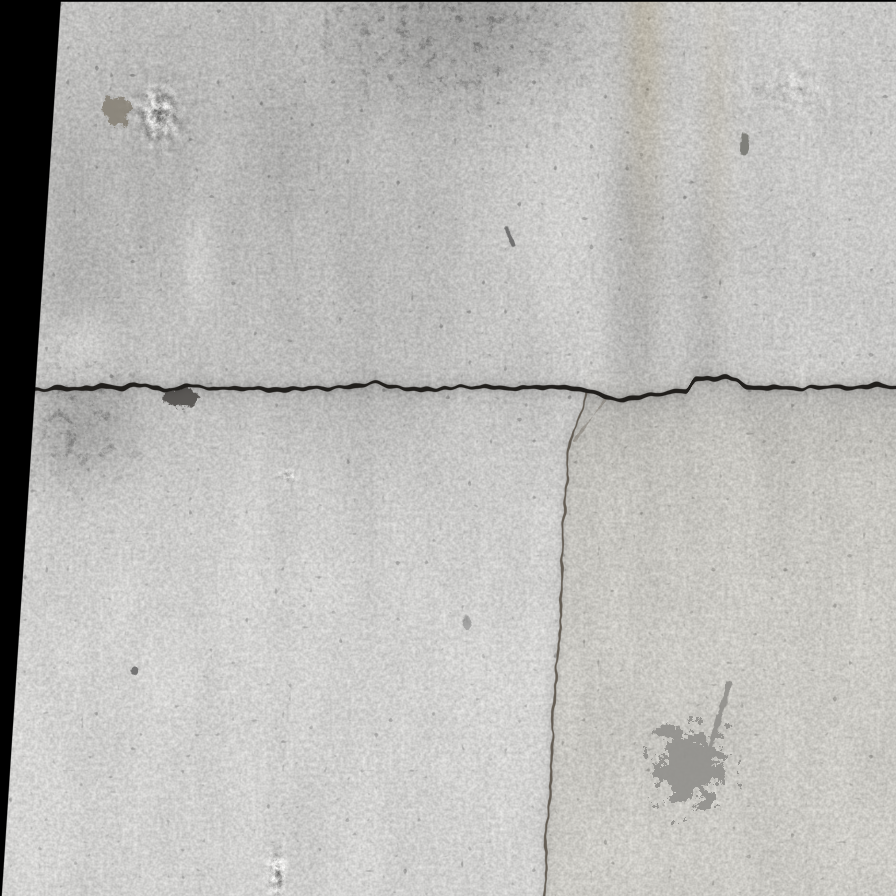
Write a WebGL 1 fragment shader that draws this texture.

```glsl
precision highp float;
// Weathered concrete wall with a dark slanted margin and two cracks.
// Broad tone comes from soft elliptical stains and stretched gradient noise;
// cracks are noisy curves, and chips are ellipses with ragged rims.
uniform vec2 u_resolution;

vec2 gradientAt(vec2 cell) {
  vec3 h = fract(vec3(cell.xyx) * vec3(0.1031, 0.1030, 0.0973));
  h += dot(h, h.yzx + 33.33);
  float angle = 6.2832 * fract((h.x + h.y) * h.z);
  return vec2(cos(angle), sin(angle));
}

float noise(vec2 p) {
  vec2 i = floor(p), f = fract(p);
  vec2 w = f * f * f * (f * (f * 6.0 - 15.0) + 10.0);
  vec2 e = vec2(0.0, 1.0);
  float a = dot(gradientAt(i), f);
  float b = dot(gradientAt(i + e.yx), f - e.yx);
  float c = dot(gradientAt(i + e.xy), f - e.xy);
  float d = dot(gradientAt(i + e.yy), f - e.yy);
  return mix(mix(a, b, w.x), mix(c, d, w.x), w.y);
}

float fbm(vec2 p) {
  float sum = 0.0, amp = 0.6;
  for (int i = 0; i < 5; i++) {
    sum += amp * noise(p);
    p = p * 2.03 + 17.3;
    amp *= 0.6;
  }
  return sum;
}

// Soft elliptical stain, 1 at its centre.
float stain(vec2 p, vec2 centre, vec2 radius) {
  vec2 q = (p - centre) / radius;
  return exp(-dot(q, q));
}

// Ellipse with a rim broken up by the value rough.
float chip(vec2 p, vec2 centre, vec2 radius, float rough, float px) {
  float d = (length((p - centre) / radius) - 1.0 + rough) * min(radius.x, radius.y);
  return 1.0 - smoothstep(-px, px, d);
}

float segment(vec2 p, vec2 a, vec2 b) {
  vec2 d = b - a;
  return length(p - a - d * clamp(dot(p - a, d) / dot(d, d), 0.0, 1.0));
}

float stroke(float d, float halfWidth, float px) {
  return 1.0 - smoothstep(halfWidth - px, halfWidth + px, d);
}

float bump(float x, float centre, float width) {
  float t = (x - centre) / width;
  return exp(-t * t);
}

float crackHeight(float x) {
  float y = 0.567 + 0.006 * bump(x, 0.417, 0.012) + 0.004 * bump(x, 0.16, 0.014);
  y -= 0.011 * bump(x, 0.70, 0.05);
  y += 0.011 * smoothstep(0.765, 0.777, x) * (1.0 - smoothstep(0.81, 0.835, x));
  return y + 0.005 * noise(vec2(x * 24.0, 3.3)) + 0.004 * noise(vec2(x * 75.0, 8.6));
}

float seamX(float y) {
  float x = 0.607 + 0.056 * y + 0.014 * smoothstep(0.49, 0.565, y);
  return x + 0.004 * noise(vec2(y * 26.0, 5.4)) + 0.002 * noise(vec2(y * 95.0, 1.7));
}

// Broad grey level of the wall; drop is the height above the long crack.
float wallTone(vec2 p, float drop, float seam) {
  float upper = smoothstep(-0.005, 0.005, drop);
  float tone = mix(0.815, 0.765, upper);
  tone -= 0.055 * stain(p, vec2(0.30, 0.82), vec2(0.25, 0.22));
  tone -= 0.13 * stain(p, vec2(0.52, 0.98), vec2(0.13, 0.09));
  tone -= 0.05 * stain(p, vec2(0.09, 0.76), vec2(0.05, 0.16));
  tone += 0.05 * upper * stain(p, vec2(0.62, 0.76), vec2(0.07, 0.20));
  tone += 0.03 * upper * stain(p, vec2(0.90, 0.82), vec2(0.14, 0.25));
  tone -= 0.07 * upper * stain(p, vec2(0.705, 0.70), vec2(0.025, 0.22));
  tone -= 0.06 * upper * stain(p, vec2(0.785, 0.66), vec2(0.020, 0.15));
  tone += 0.09 * stain(p, vec2(0.222, 0.71), vec2(0.020, 0.06));
  tone += 0.07 * stain(p, vec2(0.09, 0.62), vec2(0.035, 0.03));
  float below = (1.0 - upper) * exp(min(drop, 0.0) * 13.0);
  tone -= below * (0.055 + 0.05 * bump(p.x, 0.41, 0.08) + 0.04 * seam);
  tone -= 0.14 * (1.0 - upper) * stain(p, vec2(0.09, 0.52), vec2(0.055, 0.07));
  tone -= 0.022 * seam * (1.0 - upper);
  return tone + 0.05 * fbm(p * vec2(16.0, 3.0)) + 0.035 * fbm(p * 9.0 + 4.0);
}

void main() {
  vec2 p = gl_FragCoord.xy / u_resolution;
  float px = 0.8 / min(u_resolution.x, u_resolution.y);
  float drop = p.y - crackHeight(p.x);
  float side = p.x - seamX(p.y);
  float seam = smoothstep(-0.002, 0.004, side);
  float rough = fbm(p * 55.0);

  // Stained plaster, fine grain and small pits
  float tone = wallTone(p, drop, seam);
  float dirt = stain(p, vec2(0.50, 0.96), vec2(0.18, 0.10)) + stain(p, vec2(0.09, 0.53), vec2(0.07, 0.09));
  tone -= 0.16 * dirt * smoothstep(0.05, 0.45, fbm(p * 70.0 + 9.0));
  tone += 0.085 * noise(p * 235.0) + 0.06 * noise(p * 410.0 + 7.0) + 0.04 * noise(p * 110.0);
  tone -= 0.16 * smoothstep(0.40, 0.62, noise(p * 125.0 + 31.0));
  vec3 color = tone * vec3(1.002, 1.0, 0.992);
  float rust = stain(p, vec2(0.72, 0.96), vec2(0.022, 0.20)) + 0.5 * stain(p, vec2(0.80, 0.88), vec2(0.018, 0.18));
  color -= vec3(0.0, 0.018, 0.06) * rust;
  color -= vec3(0.0, 0.004, 0.018) * seam * (1.0 - smoothstep(0.5, 0.62, p.y));

  // Worn patch with its slanted tail, then scattered chips
  float worn = chip(p, vec2(0.768, 0.145), vec2(0.037, 0.040), rough * 1.7, px);
  worn = max(worn, chip(p, vec2(0.748, 0.182), vec2(0.020, 0.013), 0.35 + rough * 2.2, px));
  worn = max(worn, stroke(segment(p, vec2(0.792, 0.165), vec2(0.814, 0.237)) + 0.005 * rough, 0.0028, px));
  color = mix(color, vec3(0.57, 0.565, 0.55), worn * 0.92);
  color = mix(color, vec3(0.36, 0.35, 0.34), chip(p, vec2(0.203, 0.556), vec2(0.021, 0.010), rough, px));
  color = mix(color, vec3(0.55, 0.53, 0.49), chip(p, vec2(0.130, 0.874), vec2(0.014, 0.017), rough, px));
  color = mix(color, vec3(0.50, 0.50, 0.48), chip(p, vec2(0.831, 0.837), vec2(0.005, 0.012), rough, px));
  float nick = stroke(segment(p, vec2(0.565, 0.745), vec2(0.573, 0.727)) + 0.003 * rough, 0.0022, px);
  nick = max(nick, chip(p, vec2(0.150, 0.251), vec2(0.004), rough, px));
  nick = max(nick, 0.5 * chip(p, vec2(0.521, 0.305), vec2(0.005, 0.007), rough, px));
  color = mix(color, vec3(0.36), nick * 0.8);

  // Flaking relief: light and dark sides of lifted plaster
  float flakes = stain(p, vec2(0.178, 0.872), vec2(0.024, 0.030)) + stain(p, vec2(0.309, 0.025), vec2(0.010, 0.025));
  flakes += 0.7 * stain(p, vec2(0.322, 0.469), vec2(0.009)) + 0.3 * stain(p, vec2(0.88, 0.90), vec2(0.05, 0.03));
  color += 0.75 * flakes * (fbm(p * 60.0 + 0.15) - fbm(p * 60.0 - 0.15));

  // Cracks with soft shadows
  float ragged = noise(vec2(p.x * 60.0, 2.4));
  color *= 1.0 - 0.20 * exp(-abs(drop) * 190.0);
  float lower = 1.0 - smoothstep(-0.002, 0.002, drop);
  float seamWidth = 0.0012 + 0.0012 * noise(vec2(p.y * 45.0, 6.2));
  color *= 1.0 - 0.12 * lower * exp(-abs(side) * 260.0);
  color = mix(color, vec3(0.36, 0.33, 0.29), lower * stroke(abs(side), seamWidth, px) * 0.9);
  float branch = segment(p, vec2(0.678, 0.557), vec2(0.641, 0.508)) + 0.004 * rough;
  color = mix(color, vec3(0.45, 0.42, 0.38), 0.45 * lower * stroke(branch, 0.001, px));
  color = mix(color, vec3(0.13, 0.12, 0.11), stroke(abs(drop), 0.0023 + 0.0016 * ragged, px));

  // Black margin along the left and a hairline at the top
  float inside = smoothstep(-px, px, p.x - 0.002 - 0.066 * p.y) * (1.0 - smoothstep(0.998 - px, 0.998 + px, p.y));
  gl_FragColor = vec4(clamp(color, 0.0, 1.0) * inside, 1.0);
}
```
